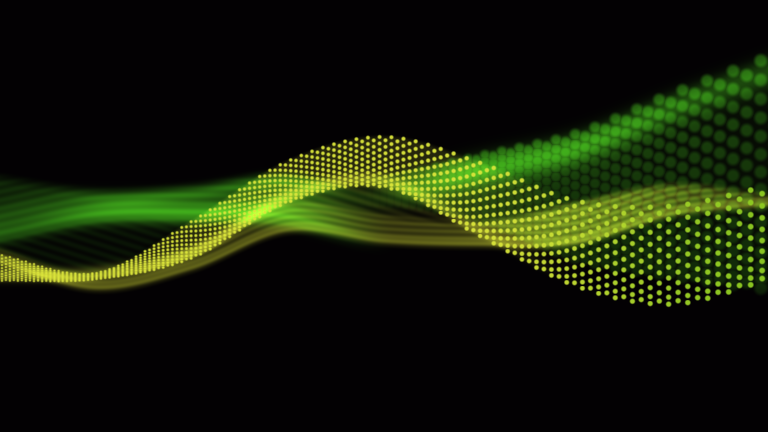
A Shadertoy shader for this background:

```glsl
#define BACKDROP vec3(0.010, 0.003, 0.010)
#define YELLOW vec3(0.86, 0.90, 0.23)
#define LIME vec3(0.56, 0.80, 0.13)
#define OLIVE vec3(0.50, 0.52, 0.12)
#define GREEN vec3(0.20, 0.56, 0.08)
#define MESH_COLUMNS 130.0
#define MESH_ROWS 9.0
#define BOKEH_COLUMNS 105.0
#define BOKEH_ROWS 14.0
#define ROW_BIAS 1.2

// Ribbon edge heights at even steps across the canvas
const float MAIN_TOP[9] = float[9](.410, .368, .488, .627, .683, .623, .535, .523, .569);
const float MAIN_BOT[9] = float[9](.350, .354, .403, .532, .567, .454, .338, .296, .352);
const float OLIVE_TOP[9] = float[9](.421, .361, .426, .530, .502, .486, .530, .572, .549);
const float OLIVE_BOT[9] = float[9](.389, .329, .375, .463, .437, .430, .435, .500, .523);
const float LEFT_TOP[9] = float[9](.588, .556, .567, .595, .546, .502, .50, .50, .50);
const float LEFT_BOT[9] = float[9](.437, .481, .486, .475, .421, .420, .42, .42, .42);
const float RIGHT_TOP[9] = float[9](.55, .55, .56, .57, .588, .639, .690, .782, .866);
const float RIGHT_BOT[9] = float[9](.50, .50, .50, .50, .530, .490, .400, .360, .330);

// Smooth spline through evenly spaced heights
float curve(float k[9], float u) {
    float x = clamp(u, 0.0, 1.0) * 8.0;
    int i = min(int(x), 7);
    float f = x - float(i);
    float b = k[i], c = k[i + 1];
    float a = i > 0 ? k[max(i - 1, 0)] : 2.0 * b - c;
    float d = i < 7 ? k[min(i + 2, 8)] : 2.0 * c - b;
    return b + 0.5 * f * (c - a + f * (2.0 * a - 5.0 * b + 4.0 * c - d + f * (3.0 * (b - c) + d - a)));
}

float gauss(float x, float center, float width) {
    float d = (x - center) / width;
    return exp(-d * d);
}

// Soft fill between two edges
float sheet(float y, float bottom, float top, float blur) {
    return smoothstep(-blur, blur, y - bottom) * smoothstep(-blur, blur, top - y);
}

// Staggered dots stretched over a ribbon, wider spaced to the right
float dots(vec2 p, float bot[9], float top[9], float columns, float rows, float radius, float soft) {
    float aspect = iResolution.x / iResolution.y;
    float base = floor(p.x * (1.5 - 0.5 * p.x) * columns);
    float cover = 0.0;
    for (int i = -1; i <= 1; i++) {
        float column = base + float(i);
        float u = 1.5 - sqrt(max(2.25 - 2.0 * (column + 0.5) / columns, 0.0));
        float b = curve(bot, u);
        float h = max(curve(top, u) - b, 0.005);
        float shift = 0.5 * mod(column, 2.0);
        float s = pow(clamp((p.y - b) / h, 0.0, 1.0), 1.0 / ROW_BIAS);
        float row = clamp(floor(s * rows - shift + 0.5), 0.0, rows - 2.0 * shift) + shift;
        float y = b + h * pow(row / rows, ROW_BIAS);
        float d = length(vec2((p.x - u) * aspect, p.y - y));
        cover = max(cover, 1.0 - smoothstep(radius - soft, radius + soft, d));
    }
    return cover;
}

void mainImage(out vec4 fragColor, in vec2 fragCoord) {
    vec2 p = fragCoord / iResolution.xy;
    float u = p.x, y = p.y;
    float mainTop = curve(MAIN_TOP, u), mainBot = curve(MAIN_BOT, u);
    float oliveTop = curve(OLIVE_TOP, u), oliveBot = curve(OLIVE_BOT, u);
    float leftTop = curve(LEFT_TOP, u), leftBot = curve(LEFT_BOT, u);
    float rightTop = curve(RIGHT_TOP, u), rightBot = curve(RIGHT_BOT, u);
    vec3 color = BACKDROP;

    // Blurred green ribbon on the left, with two bright folds
    float leftFade = 1.0 - smoothstep(0.36, 0.52, u);
    float fold = mix(leftBot, leftTop, 0.40 + 0.12 * sin(u * 18.0));
    float left = sheet(y, leftBot, leftTop, 0.018) * (0.34 + 0.06 * sin((y - leftBot) * 330.0));
    left += 0.45 * gauss(y, leftBot + 0.022, 0.022) + 0.35 * gauss(y, fold, 0.03);
    left += 0.40 * gauss(y, leftTop - 0.015, 0.017) * smoothstep(0.04, 0.2, u);
    color += GREEN * left * leftFade * mix(0.75, 1.0, smoothstep(0.0, 0.15, u));

    // Receding green ribbon on the right: smooth crest, then large soft dots
    float rightFade = smoothstep(0.44, 0.62, u);
    float depth = clamp((rightTop - y) / max(rightTop - rightBot, 0.01), 0.0, 1.0);
    float body = sheet(y, rightBot, rightTop, 0.015);
    float crest = gauss(y, rightTop - 0.035, 0.034) * mix(0.75, 0.4, smoothstep(0.7, 1.0, u));
    float bokeh = dots(p, RIGHT_BOT, RIGHT_TOP, BOKEH_COLUMNS, BOKEH_ROWS, mix(0.004, 0.0145, u), 0.006);
    color += GREEN * rightFade * (crest + 0.08 * body + bokeh * mix(0.5, 0.2, sqrt(depth)));

    // Faint striped veils between the ribbons
    float stripes = 0.65 + 0.35 * sin(y * 300.0 + u * 170.0);
    float middle = smoothstep(0.32, 0.40, u) * (1.0 - smoothstep(0.56, 0.66, u));
    color += OLIVE * 0.22 * stripes * middle * sheet(y, oliveTop, mainBot, 0.02);
    color += GREEN * 0.13 * stripes * (1.0 - smoothstep(0.2, 0.34, u)) * sheet(y, mainTop, leftBot, 0.02);

    // Blurred olive ribbon
    float olive = sheet(y, oliveBot, oliveTop, 0.013);
    float threads = 0.85 + 0.15 * sin((y - oliveBot) * 420.0);
    color += OLIVE * olive * threads * (0.50 + 0.35 * gauss(u, 0.76, 0.13));
    color += OLIVE * 0.35 * gauss(y, oliveBot + 0.008, 0.010);

    // Sharp yellow ribbon: haze, glowing lower fold and mesh of dots
    float haze = sheet(y, mainBot, mainTop, 0.008) * (1.0 - smoothstep(0.5, 0.8, u));
    float glow = gauss(y, mainBot + 0.014, 0.015) * (1.0 - smoothstep(0.48, 0.75, u));
    color += YELLOW * (0.17 * haze + 0.34 * glow);
    float soft = max(0.0025, 0.7 / iResolution.y);
    float mesh = dots(p, MAIN_BOT, MAIN_TOP, MESH_COLUMNS, MESH_ROWS, mix(0.0022, 0.0066, u), soft);
    vec3 meshColor = mix(YELLOW, LIME, smoothstep(0.6, 1.0, u));
    color = mix(color, meshColor, 0.95 * mesh);

    fragColor = vec4(min(color, 1.0), 1.0);
}
```
